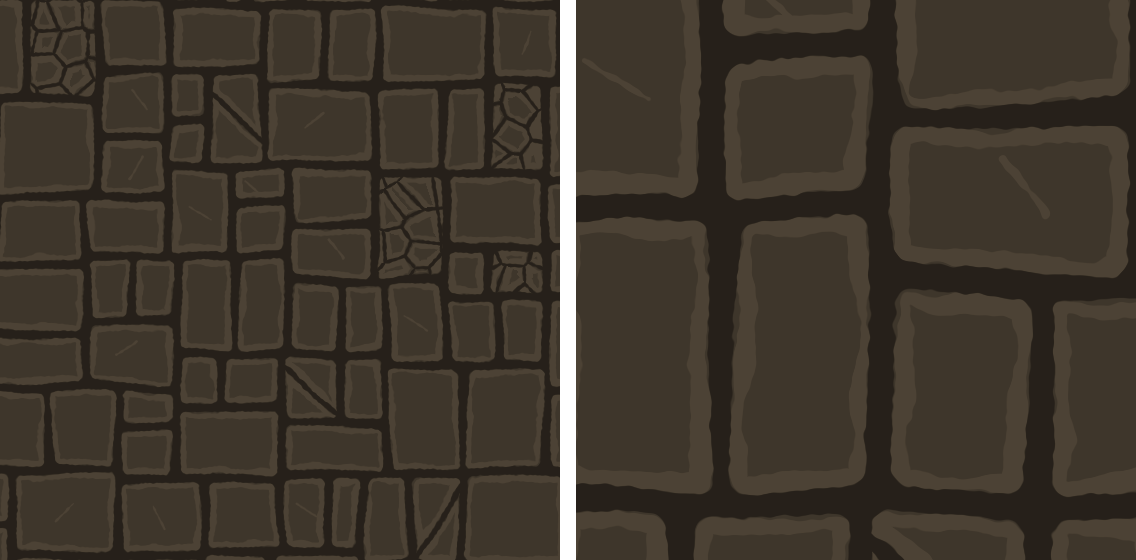
Left, the full canvas; right, a detail of the centre.
A Shadertoy shader for this texture:

```glsl
// Dark, hand-painted wall of irregular stone blocks with pale worn rims and cracks.

const vec3 MORTAR = vec3(0.150, 0.127, 0.100);
const vec3 FACE   = vec3(0.242, 0.210, 0.168);
const vec3 RIM    = vec3(0.300, 0.260, 0.206);

const float CELLS       = 6.0;     // lattice cells across the canvas
const float JITTER      = 0.28;    // shift of the joints, in cells
const float MIN_AREA    = 0.014;   // blocks above a random area are split
const float MAX_AREA    = 0.034;
const float MAX_ASPECT  = 2.3;
const float HALF_GAP    = 0.0074;
const float TILT        = 0.055;   // slant of the block sides
const float CORNER      = 0.010;
const float WARP        = 0.009;
const float RAGGED      = 0.0022;
const float RIM_WIDTH   = 0.0105;
const float CRACK_SHARE = 0.13;
const float SHATTER_SHARE = 0.05;
const float SCRATCH_SHARE = 0.20;

vec4 hash4(vec2 p) {
    vec4 q = fract(p.xyxy * vec4(0.1031, 0.1030, 0.0973, 0.1099));
    q += dot(q, q.wzxy + 33.33);
    return fract((q.xxyz + q.yzzw) * q.zywx);
}

float cornerSlope(vec2 corner, vec2 offset) {
    return dot(hash4(corner + 71.0).xy * 2.0 - 1.0, offset);
}

float gradientNoise(vec2 p) {
    vec2 i = floor(p), f = p - i, e = vec2(1, 0);
    vec2 u = f * f * f * (f * (f * 6.0 - 15.0) + 10.0);
    return mix(mix(cornerSlope(i, f), cornerSlope(i + e, f - e), u.x),
               mix(cornerSlope(i + e.yx, f - e.yx), cornerSlope(i + 1.0, f - 1.0), u.x), u.y);
}

float jointShift(vec2 vertex) {
    return JITTER * (2.0 * hash4(vertex + 50.0).x - 1.0);
}

// Joints run straight through alternate lattice vertices, vertical then horizontal.
void cellBounds(vec2 c, out vec2 lo, out vec2 hi) {
    float k = mod(c.x + c.y, 2.0);
    lo = c + vec2(jointShift(c + vec2(0, k)), jointShift(c + vec2(1.0 - k, 0)));
    hi = c + 1.0 + vec2(jointShift(c + vec2(1, 1.0 - k)), jointShift(c + vec2(k, 1)));
    lo /= CELLS;
    hi /= CELLS;
}

// Finds the block around p, then halves it while it is too large or too long.
void findBlock(vec2 p, out vec2 lo, out vec2 hi, out vec2 seed) {
    vec2 base = floor(p * CELLS);
    for (int n = 0; n < 9; n++) {
        seed = base + vec2(n % 3, n / 3) - 1.0;
        cellBounds(seed, lo, hi);
        if (all(greaterThanEqual(p, lo)) && all(lessThan(p, hi))) break;
    }
    seed += 20.0;
    for (int n = 0; n < 3; n++) {
        vec4 h = hash4(seed);
        vec2 size = hi - lo;
        float longSide = max(size.x, size.y), shortSide = min(size.x, size.y);
        if (size.x * size.y < mix(MIN_AREA, MAX_AREA, h.x) && longSide < MAX_ASPECT * shortSide) break;
        vec2 axis = size.x > size.y ? vec2(1, 0) : vec2(0, 1);
        vec2 cut = mix(lo, hi, mix(0.4, 0.6, h.y));
        bool upper = dot(p - cut, axis) > 0.0;
        if (upper) lo = mix(lo, cut, axis);
        else hi = mix(hi, cut, axis);
        seed += upper ? vec2(37.3, 11.7) : vec2(13.1, 41.9);
    }
}

// Distance to the nearest border between scattered shards.
float shardBorder(vec2 p) {
    vec2 base = floor(p), first = vec2(9), second = vec2(9);
    for (int n = 0; n < 9; n++) {
        vec2 c = base + vec2(n % 3, n / 3) - 1.0;
        vec2 r = c + 0.1 + 0.8 * hash4(c + 90.0).xy - p;
        if (dot(r, r) < dot(first, first)) { second = first; first = r; }
        else if (dot(r, r) < dot(second, second)) second = r;
    }
    return dot(0.5 * (first + second), normalize(second - first));
}

void mainImage(out vec4 fragColor, in vec2 fragCoord) {
    vec2 uv = fragCoord / iResolution.y;
    float soft = 0.8 / iResolution.y;
    vec2 p = uv + WARP * vec2(gradientNoise(uv * 9.0), gradientNoise(uv * 9.0 + 31.0));
    float ragged = RAGGED * (gradientNoise(uv * 130.0) + gradientNoise(uv * 45.0));

    vec2 lo, hi, seed;
    findBlock(p, lo, hi, seed);
    vec4 shape = hash4(seed + 5.5), kind = hash4(seed + 8.2);
    vec2 q = p - 0.5 * (lo + hi);

    // Slanted sides with rounded corners; depth is positive inside the stone
    vec4 sides = vec4(p - lo, hi - p) - HALF_GAP - TILT * (2.0 * shape - 1.0) * q.yxyx;
    vec2 inset = min(sides.xy, sides.zw);
    float depth = CORNER - length(max(CORNER - inset, 0.0)) + max(min(inset.x, inset.y) - CORNER, 0.0);

    // Diagonal breaks and shattered stones
    float angle = mix(0.4, 1.2, kind.y) * (kind.z > 0.5 ? 1.0 : -1.0);
    vec2 along = vec2(cos(angle), sin(angle));
    float across = dot(q, vec2(-along.y, along.x)) + 0.03 * (kind.w - 0.5);
    if (kind.x < CRACK_SHARE) depth = min(depth, abs(across) - 0.0045);
    else if (kind.x < CRACK_SHARE + SHATTER_SHARE) depth = min(depth, shardBorder(p * 19.0) / 19.0 - 0.003);
    depth += ragged;

    // Brushed rim of uneven width, in places set back from the edge
    float width = RIM_WIDTH * (1.0 + 0.9 * gradientNoise(uv * 17.0) + 0.5 * gradientNoise(uv * 38.0 + 7.0));
    float setback = max(0.0, 0.008 * gradientNoise(uv * 32.0 + 15.0));
    float rim = smoothstep(-soft, soft, depth - setback) * smoothstep(-soft, soft, width - depth + 2.0 * ragged);

    // Short pale scratches
    float scratch = length(vec2(max(abs(dot(q, along)) - 0.022, 0.0), across)) - 0.0018 + ragged;
    if (kind.x > 1.0 - SCRATCH_SHARE) rim = max(rim, smoothstep(soft, -soft, scratch));

    vec3 color = mix(FACE, RIM, rim);
    color = mix(MORTAR, color, smoothstep(-soft, soft, depth));
    fragColor = vec4(color, 1.0);
}
```
